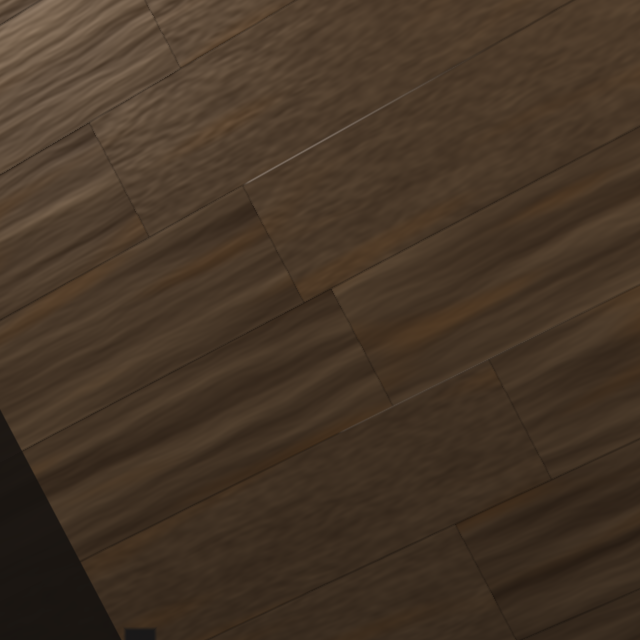
Write a Shadertoy shader that draws this texture.

```glsl
const float PLANK_WIDTH = 0.207;
const float FIRST_SEAM = 0.038;
const float FLOOR_END = 0.168;

const vec3 DARK_WOOD = vec3(0.195, 0.142, 0.098);
const vec3 LIGHT_WOOD = vec3(0.345, 0.272, 0.198);
const vec3 AMBER = vec3(0.36, 0.24, 0.125);
const vec3 SHADOW = vec3(0.105, 0.086, 0.070);
const vec3 SHEEN = vec3(0.155, 0.150, 0.145);
const vec3 GLINT = vec3(0.56, 0.50, 0.45);

float hash(vec2 p) {
    return fract(sin(dot(p, vec2(127.1, 311.7))) * 43758.55);
}

vec2 gradient(vec2 cell) {
    float a = 6.2832 * hash(cell);
    return vec2(cos(a), sin(a));
}

float gradientNoise(vec2 p) {
    vec2 i = floor(p), f = fract(p);
    vec2 w = f * f * f * (f * (f * 6.0 - 15.0) + 10.0);
    vec2 e = vec2(1.0, 0.0);
    float low = mix(dot(gradient(i), f), dot(gradient(i + e), f - e), w.x);
    float high = mix(dot(gradient(i + e.yx), f - e.yx),
                     dot(gradient(i + 1.0), f - 1.0), w.x);
    return mix(low, high, w.y);
}

// Long streaks on striped boards, short flecks on figured ones
float woodGrain(vec2 q, float seed, float figured) {
    q.y += 0.007 * gradientNoise(q * vec2(9.0, 16.0) + seed);
    float streaks = gradientNoise(q * vec2(1.6, 25.0) + seed)
                  + 0.55 * gradientNoise(q * vec2(4.0, 62.0) - seed);
    float flecks = gradientNoise(q * vec2(14.0, 38.0) + seed)
                 + 0.8 * gradientNoise(q * vec2(45.0, 85.0) - seed);
    float pores = 0.12 * gradientNoise(q * vec2(30.0, 150.0) + seed);
    return mix(streaks, 0.3 * streaks + 0.4 * flecks, figured) + pores;
}

float lineMask(float dist, float halfWidth, float pixel) {
    return 1.0 - smoothstep(halfWidth - pixel, halfWidth + pixel, abs(dist));
}

// Position of the end joint along each row of planks
float jointPosition(float row) {
    float wave = cos(1.0472 * (row + 1.0));
    return 0.69 + 0.19 * wave * wave * wave;
}

// x runs along the planks, y across them, with a slight perspective fan
vec2 plankSpace(vec2 p) {
    vec2 along = vec2(0.885, 0.466);
    vec2 q = vec2(dot(p, along), dot(p, vec2(-along.y, along.x)));
    q.y -= (q.x - 0.67) * (0.12 * q.y - 0.03);
    return q;
}

vec3 woodColour(vec2 q, float grain, float seed, float figured) {
    float tone = 0.48 + 0.62 * grain + 0.14 * (hash(vec2(seed, 3.0)) - 0.5);
    vec3 wood = mix(DARK_WOOD, LIGHT_WOOD, clamp(tone, 0.0, 1.0));
    float warmth = gradientNoise(q * vec2(3.0, 19.0) + seed * 2.0);
    wood = mix(wood, AMBER, 0.45 * smoothstep(0.12, 0.55, warmth));
    return mix(wood, vec3(0.29, 0.225, 0.163), 0.25 * figured);
}

// Thin reflection starting at a joint and fading along the seam
float seamGlint(vec2 q, float row, float start, float reach, float pixel) {
    float seam = FIRST_SEAM + row * PLANK_WIDTH;
    float fade = smoothstep(start - 0.005, start + 0.01, q.x)
               * (1.0 - smoothstep(start + 0.1, start + reach, q.x));
    return fade * lineMask(q.y - seam, 0.0014, pixel);
}

void mainImage(out vec4 fragColor, in vec2 fragCoord) {
    vec2 p = fragCoord / iResolution.xy;
    float pixel = 1.0 / iResolution.y;
    vec2 q = plankSpace(p);

    // Staggered boards
    float rowPos = (q.y - FIRST_SEAM) / PLANK_WIDTH;
    float row = floor(rowPos);
    float joint = jointPosition(row);
    float side = step(joint, q.x);
    float seed = 20.0 * hash(vec2(row + 7.0, side));
    float figured = side > 0.5 ? step(1.0, row) : step(row, -1.0);

    // Grain, ambient falloff and raking sheen over the relief
    float grain = woodGrain(q, seed, figured);
    float uphill = woodGrain(q + vec2(0.001, 0.004), seed, figured);
    float relief = clamp((grain - uphill) * 2.2, -0.6, 0.8);
    vec2 fromLamp = p - vec2(0.0, 1.04);
    float sheen = exp(-6.5 * dot(fromLamp, fromLamp));
    vec3 colour = woodColour(q, grain, seed, figured);
    colour *= 0.86 + 0.26 * p.y - 0.08 * p.x * (1.0 - p.y);
    colour *= 1.0 + 0.10 * relief;
    colour += SHEEN * sheen * (0.85 + 1.1 * relief);

    // Seams, end joints and glints
    float seamDist = (fract(rowPos + 0.5) - 0.5) * PLANK_WIDTH;
    colour *= 1.0 - 0.22 * lineMask(seamDist, 0.0016, pixel);
    colour *= 1.0 - 0.16 * lineMask(q.x - joint, 0.0014, pixel);
    colour = mix(colour, GLINT, 0.75 * seamGlint(q, 2.0, 0.67, 0.50, pixel));
    colour = mix(colour, GLINT, 0.28 * seamGlint(q, 0.0, 0.62, 0.55, pixel));

    // Shadowed ground beyond the floor end, with a small stop beside it
    float beyond = 1.0 - smoothstep(-pixel, pixel, q.x - FLOOR_END);
    colour = mix(colour, SHADOW * (1.0 + 0.12 * grain - 0.25 * (0.2 - p.y)), beyond);
    vec2 stopDist = abs(p - vec2(0.219, 0.0)) - vec2(0.024, 0.018);
    float stopMask = 1.0 - smoothstep(-0.004, 0.004, max(stopDist.x, stopDist.y));
    colour = mix(colour, vec3(0.10, 0.095, 0.095), stopMask);

    fragColor = vec4(colour, 1.0);
}
```
